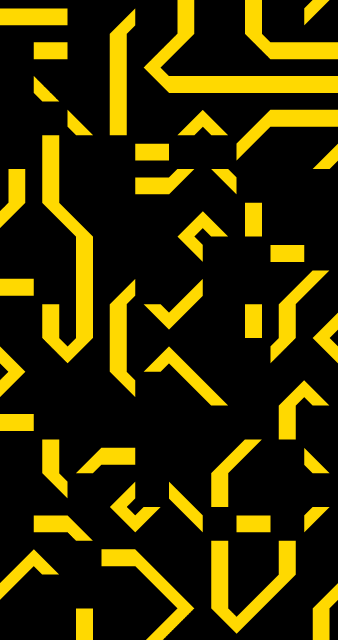
A WebGL 2 fragment shader for this pattern:

```glsl
#version 300 es
precision highp float;
// Yellow angular contour strokes, broken at random, on a black square grid.

uniform vec2 u_resolution;
out vec4 fragColor;

const vec3 INK = vec3(1.0, 0.85, 0.0);
const vec3 GROUND = vec3(0.0);
const float COLUMNS = 10.0;
const float HALF_STROKE = 0.25;  // in cells
const int SUBSAMPLES = 4;        // per axis

float hash(vec2 p, float seed) {
    vec3 q = fract(vec3(p.xyx + seed) * vec3(0.1031, 0.1030, 0.0973));
    q += dot(q, q.yzx + 33.33);
    return fract((q.x + q.y) * q.z);
}

// Each grid vertex lies on one of two random sides.
bool vertexSide(vec2 vertex) {
    return hash(vertex, 17.3) < 0.5;
}

float stroke(float distanceToAxis) {
    return step(abs(distanceToAxis), HALF_STROKE);
}

// A stroke crosses every cell edge whose end vertices differ in side.
float contour(vec2 cell, vec2 p) {
    bool topLeft = vertexSide(cell);
    bool topRight = vertexSide(cell + vec2(1, 0));
    bool bottomLeft = vertexSide(cell + vec2(0, 1));
    bool bottomRight = vertexSide(cell + vec2(1, 1));

    bool left = topLeft != bottomLeft;
    bool right = topRight != bottomRight;
    bool top = topLeft != topRight;
    bool bottom = bottomLeft != bottomRight;

    // Blank cells: no crossing, a saddle, or a random gap.
    if (left == right && top == bottom && left == top) return 0.0;
    bool rising = left != right && left == top;
    bool falling = left != right && left != top;
    float keep = falling ? 0.6 : 0.92;
    if (hash(cell, 71.9) > keep) return 0.0;

    // Straight bars, or diagonals that cut off one corner.
    if (rising || falling) {
        vec2 corner = vec2(right, bottom);
        vec2 offset = abs(p - corner);
        return stroke(offset.x + offset.y - 0.5);
    }
    return stroke((left ? p.y : p.x) - 0.5);
}

// Average of the contour over one pixel.
float coverage(vec2 pixelCorner, float cellSize) {
    float sum = 0.0;
    for (int j = 0; j < SUBSAMPLES; j++) {
        for (int i = 0; i < SUBSAMPLES; i++) {
            vec2 jitter = (vec2(i, j) + 0.5) / float(SUBSAMPLES);
            vec2 grid = (pixelCorner + jitter) / cellSize;
            sum += contour(floor(grid), fract(grid));
        }
    }
    return sum / float(SUBSAMPLES * SUBSAMPLES);
}

void main() {
    // Rows are counted down from the top edge.
    vec2 fromTop = vec2(gl_FragCoord.x, u_resolution.y - gl_FragCoord.y);
    float ink = coverage(fromTop - 0.5, u_resolution.x / COLUMNS);
    fragColor = vec4(mix(GROUND, INK, ink), 1.0);
}
```
